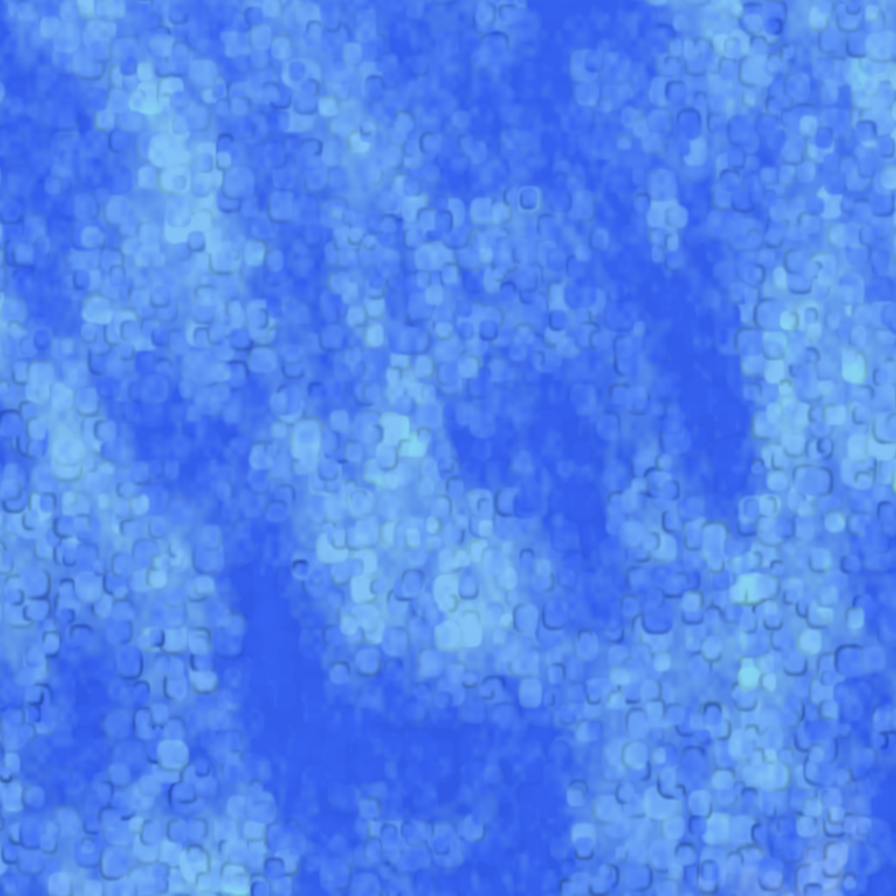
Reproduce this texture procedurally as a WebGL 1 fragment shader.

```glsl
precision highp float;

uniform vec2 u_resolution;

const vec3 DEEP_BLUE = vec3(0.225, 0.400, 0.955);
const vec3 PALE_BLUE = vec3(0.460, 0.700, 0.970);
const vec3 RIM_LOSS = vec3(0.12, 0.15, 0.21);
const vec3 CYAN_TINT = vec3(0.02, 0.07, -0.02);
const vec3 LILAC_TINT = vec3(0.06, 0.01, 0.01);

const vec2 BLOTCH_SCALE = vec2(11.0, 6.0);
const float BLOTCH_SLANT = 0.20;
const float BLOTCH_GAIN = 2.2;
const float MEAN_TONE = 0.48;
const float LARGE_PEBBLES = 33.0;
const float SMALL_PEBBLES = 47.0;
const float PEBBLE_SPREAD = 0.50;
const float EDGE_SOFTNESS = 0.0038;
const float GRAIN_GAIN = 0.27;

float hash(vec2 p) {
  vec3 q = fract(vec3(p.xyx) * 0.1031);
  q += dot(q, q.yzx + 33.33);
  return fract((q.x + q.y) * q.z);
}

float valueNoise(vec2 p) {
  vec2 cell = floor(p);
  vec2 f = fract(p);
  f = f * f * (3.0 - 2.0 * f);
  float low = mix(hash(cell), hash(cell + vec2(1.0, 0.0)), f.x);
  float high = mix(hash(cell + vec2(0.0, 1.0)), hash(cell + 1.0), f.x);
  return mix(low, high, f.y);
}

float fbm(vec2 p) {
  float sum = 0.0;
  float weight = 0.48;
  for (int i = 0; i < 4; i++) {
    sum += weight * valueNoise(p);
    p = p * 2.03 + vec2(17.3, 9.1);
    weight *= 0.57;
  }
  return sum;
}

// Upright, slightly slanted patches of light and dark.
float blotchTone(vec2 uv) {
  vec2 p = vec2(uv.x + BLOTCH_SLANT * uv.y, uv.y) * BLOTCH_SCALE;
  return MEAN_TONE + BLOTCH_GAIN * (fbm(p + 63.0) - 0.5);
}

// Lays overlapping rounded pebbles; layer holds (tone, rim darkness).
vec2 addPebbles(vec2 layer, vec2 uv, float count, float presence, float seed) {
  vec2 p = uv * count;
  vec2 home = floor(p);
  float soft = EDGE_SOFTNESS * count;
  for (int j = -1; j <= 1; j++) {
    for (int i = -1; i <= 1; i++) {
      vec2 cell = home + vec2(float(i), float(j));
      vec2 id = cell + seed;
      vec2 jitter = vec2(hash(id + 3.7), hash(id + 58.2)) - 0.5;
      vec2 center = cell + 0.5 + 0.7 * jitter;
      float radius = mix(0.42, 0.66, hash(id + 91.4));
      float tone = blotchTone(center / count);
      float light = smoothstep(0.0, 0.50, tone);

      vec2 offset = abs(p - center);
      offset.x *= mix(0.90, 1.30, hash(id + 12.9));
      vec2 cubed = offset * offset * offset;
      float dist = pow(cubed.x + cubed.y + 1e-6, 1.0 / 3.0) - radius;
      float cover = 1.0 - smoothstep(-soft, soft * 0.5, dist);
      cover *= step(hash(id + 77.7), presence) * mix(0.40, 0.95, light);

      // Each rim is darkest on one random side.
      float angle = 6.2832 * hash(id + 24.6);
      float side = dot(normalize(p - center + 1e-4), vec2(cos(angle), sin(angle)));
      float rim = smoothstep(-2.2 * soft, -0.4 * soft, dist);
      rim *= smoothstep(-0.5, 0.8, side) * light * mix(0.2, 1.2, hash(id + 40.3));

      float face = tone + PEBBLE_SPREAD * (hash(id + 65.8) - 0.45) * mix(0.4, 1.0, light);
      layer = mix(layer, vec2(face, rim), cover);
    }
  }
  return layer;
}

void main() {
  vec2 uv = gl_FragCoord.xy / u_resolution;

  // Smooth ground, then two sizes of pebbles.
  vec2 layer = vec2(blotchTone(uv) - 0.08, 0.2);
  layer = addPebbles(layer, uv, LARGE_PEBBLES, 0.90, 5.0);
  layer = addPebbles(layer, uv, SMALL_PEBBLES, 0.36, 140.0);

  // Soft grain, stretched upright.
  float grain = valueNoise(uv * vec2(85.0, 50.0)) + valueNoise(uv * vec2(130.0, 105.0) + 7.0) - 1.0;
  float tone = clamp(layer.x + GRAIN_GAIN * grain, -0.02, 1.20);
  vec3 color = mix(DEEP_BLUE, PALE_BLUE, tone);

  // Rims show more clearly toward the lower part.
  float relief = mix(1.25, 0.70, uv.y) * mix(0.7, 1.2, valueNoise(uv * 6.0 + 50.0));
  color -= RIM_LOSS * layer.y * relief;

  // Sparse cyan glints and a lilac cast near the bottom.
  float glint = smoothstep(0.72, 0.95, valueNoise(uv * 24.0 + 80.0)) * smoothstep(0.7, 1.2, tone);
  float lilac = smoothstep(0.4, 0.0, uv.y) * smoothstep(0.5, 0.8, valueNoise(uv * 9.0 + 20.0));
  color += CYAN_TINT * glint + LILAC_TINT * lilac * smoothstep(0.3, 0.9, tone);

  gl_FragColor = vec4(clamp(color, 0.0, 1.0), 1.0);
}
```
